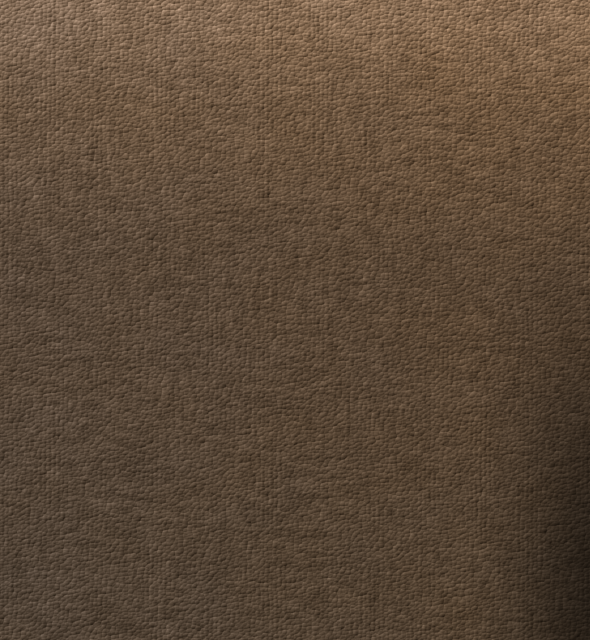
Give the GLSL for this texture, as a Shadertoy shader.

```glsl
// Brown embossed cloth under a soft light that falls off toward the lower right.
// Cellular domes meeting in crisp creases form the grain, lit from the upper left;
// stretched noise and sine ribs add crossing threads, layered sines the mottling.

const vec3 FOOT_COLOR  = vec3(0.316, 0.256, 0.199);
const vec3 BODY_COLOR  = vec3(0.346, 0.276, 0.212);
const vec3 UPPER_COLOR = vec3(0.436, 0.343, 0.257);
const vec3 TOP_COLOR   = vec3(0.530, 0.425, 0.332);
const vec3 COOL_TINT   = vec3(0.990, 1.010, 1.040);
const vec3 WARM_TINT   = vec3(1.000, 0.985, 0.950);
const vec3 CREASE_TINT = vec3(0.95, 1.04, 1.20);  // creases turn browner

const vec2  GRAIN_CELLS   = vec2(150.0, 208.0);   // domes per canvas height
const vec2  LIGHT_STEP    = vec2(-0.0014, 0.0017);
const float GRAIN_SLANT   = 0.17;
const float RELIEF        = 0.52;
const float THREAD_DEPTH  = 0.30;
const float RIB_DEPTH     = 0.05;
const float RIB_COUNT     = 138.0;                // ribs per canvas height
const float FIBER_DEPTH   = 0.17;
const float MOTTLE_DEPTH  = 0.012;
const float CORNER_SHADOW = 0.60;

vec2 hash2(vec2 cell) {
    vec3 h = fract(cell.xyx * vec3(0.1031, 0.1030, 0.0973));
    h += dot(h, h.yzx + 33.33);
    return fract((h.xx + h.yz) * h.zy);
}

float valueNoise(vec2 p) {
    vec2 cell = floor(p);
    vec2 f = fract(p);
    f = f * f * (3.0 - 2.0 * f);
    float low  = mix(hash2(cell).x, hash2(cell + vec2(1, 0)).x, f.x);
    float high = mix(hash2(cell + vec2(0, 1)).x, hash2(cell + vec2(1, 1)).x, f.x);
    return mix(low, high, f.y);
}

// Smooth waves, about -1 to 1, for bending and mottling
float layeredSines(vec2 p) {
    float sum = 0.0;
    float weight = 0.5;
    for (int i = 0; i < 4; i++) {
        sum += weight * sin(p.x + 1.7 * sin(p.y)) * cos(p.y - 0.6 * p.x);
        p = mat2(0.8, 0.6, -0.6, 0.8) * p * 1.9 + 2.3;
        weight *= 0.62;
    }
    return sum;
}

// Cellular height field: the tallest of the domes around each point
float grainHeight(vec2 p) {
    vec2 q = p * GRAIN_CELLS;
    q.y -= GRAIN_SLANT * q.x;
    q.y += 0.4 * layeredSines(p * 40.0);
    vec2 cell = floor(q);
    float height = -2.0;
    for (int y = -1; y <= 1; y++) {
        for (int x = -1; x <= 1; x++) {
            vec2 id = cell + vec2(x, y);
            vec2 offset = id + 0.1 + 0.8 * hash2(id) - q;
            float size = 0.45 * hash2(id + 57.0).y;
            height = max(height, size - 1.2 * dot(offset, offset));
        }
    }
    return height;
}

// Broken vertical and horizontal threads, centred on zero
float threads(vec2 p) {
    vec2 bent = p + 0.002 * layeredSines(p * 28.0);
    float across = valueNoise(bent * vec2(46.0, 190.0)) - 0.5;
    float along  = valueNoise(bent * vec2(200.0, 46.0) + 40.0) - 0.5;
    float patches = valueNoise(p * 15.0 + 5.0);
    return mix(across, along, 0.10 + 0.6 * patches);
}

// Fine vertical ribs that fade in and out
float ribs(vec2 p) {
    float phase = 6.2832 * RIB_COUNT * p.x + 1.5 * layeredSines(p * 18.0);
    return sin(phase) * smoothstep(0.3, 0.8, valueNoise(p * vec2(24.0, 20.0) + 71.0));
}

// Broad light: bright top, brown body, dark lower right corner
vec3 clothTone(vec2 uv) {
    float level = uv.y + 0.03 * (uv.x - 0.5);
    vec3 tone = mix(FOOT_COLOR, BODY_COLOR, smoothstep(0.0, 0.55, level));
    tone = mix(tone, UPPER_COLOR, smoothstep(0.54, 0.90, level));
    tone = mix(tone, TOP_COLOR, smoothstep(0.82, 1.02, level));
    tone *= mix(COOL_TINT, WARM_TINT, smoothstep(0.0, 0.9, uv.x));

    float rightSide = smoothstep(0.78, 1.06, uv.x);
    float lowerPart = 1.0 - smoothstep(0.04, 0.74, uv.y);
    return tone * (1.0 - CORNER_SHADOW * rightSide * lowerPart);
}

void mainImage(out vec4 fragColor, in vec2 fragCoord) {
    vec2 uv = fragCoord / iResolution.xy;
    vec2 p = fragCoord / iResolution.y;

    // Slope toward the light gives lit crests and dark creases
    float slope = grainHeight(p - 0.5 * LIGHT_STEP) - grainHeight(p + 0.5 * LIGHT_STEP);
    float shade = 1.0 + RELIEF * slope;
    shade += THREAD_DEPTH * threads(p) + RIB_DEPTH * ribs(p);
    shade += FIBER_DEPTH * (valueNoise(p * vec2(260.0, 270.0) + 13.0) - 0.5);
    shade += MOTTLE_DEPTH * layeredSines(p * 24.0 + 3.0);

    vec3 color = clothTone(uv) * pow(vec3(max(shade, 0.1)), CREASE_TINT);

    // Faint drift between grey brown and red brown
    float drift = layeredSines(p * 15.0 + 6.0);
    color *= 1.0 + drift * vec3(0.008, 0.0, -0.018);

    fragColor = vec4(clamp(color, 0.0, 1.0), 1.0);
}
```
